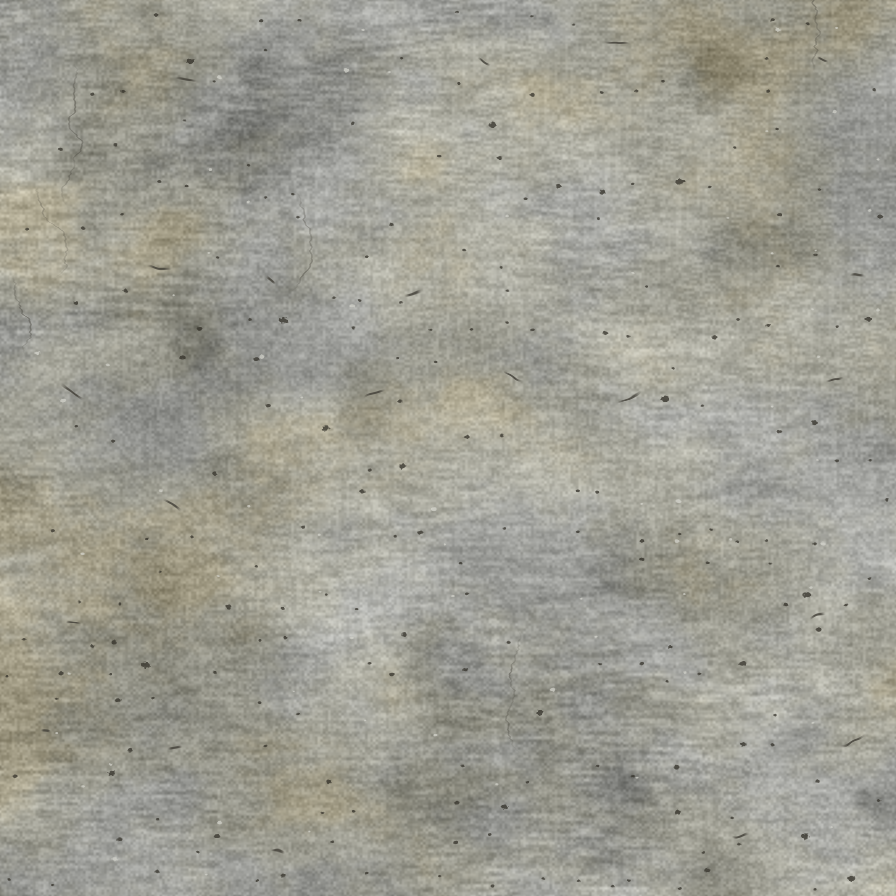
A Shadertoy shader for this texture:

```glsl
const vec3 CONCRETE = vec3(0.645, 0.643, 0.598);
const vec3 OCHRE_TINT = vec3(0.030, 0.008, -0.036);
const vec3 SLATE_TINT = vec3(-0.016, -0.010, 0.020);
const vec3 PIT_COLOUR = vec3(0.20, 0.19, 0.16);
const vec3 CRACK_COLOUR = vec3(0.27, 0.26, 0.23);
const vec3 FLECK_COLOUR = vec3(0.84, 0.84, 0.81);
const float CLOUD_CONTRAST = 0.30;
const float BAND_CONTRAST = 0.16;
const float BLOT_DEPTH = 0.085;
const float STREAK_CONTRAST = 0.12;
const float GRAIN_CONTRAST = 0.12;
const float STREAK_ROWS = 230.0;
const float GRAIN_SCALE = 340.0;
const float PIT_CELLS = 26.0;
const float FLECK_CELLS = 19.0;
const float CRACK_CELLS = 8.0;
const int HAIRLINES = 6;

float hash(vec2 p) {
    return fract(sin(dot(p, vec2(127.1, 311.7))) * 43758.5453);
}

float noise(vec2 p) {
    vec2 cell = floor(p), f = fract(p);
    f = f * f * (3.0 - 2.0 * f);
    float low = mix(hash(cell), hash(cell + vec2(1, 0)), f.x);
    float high = mix(hash(cell + vec2(0, 1)), hash(cell + vec2(1, 1)), f.x);
    return mix(low, high, f.y);
}

float fbm(vec2 p) {
    const mat2 TURN = mat2(0.8, 0.6, -0.6, 0.8);
    float sum = 0.0, total = 0.0, weight = 1.0;
    for (int i = 0; i < 6; i++) {
        sum += weight * noise(p);
        total += weight;
        weight *= 0.58;
        p = TURN * p * 2.03 + 17.3;
    }
    return sum / total;
}

// Scattered small ragged dots, one per occupied cell
float specks(vec2 uv, float cells, float chance, float radius, float seed, float aa) {
    vec2 cell = floor(uv * cells);
    vec2 key = cell + seed;
    vec2 centre = (cell + 0.2 + 0.6 * vec2(hash(key), hash(key + 5.7))) / cells;
    float size = radius * mix(0.4, 1.0, pow(hash(key + 9.1), 3.0));
    vec2 offset = (uv - centre) * vec2(0.8, 1.1);
    float d = length(offset) - size * (0.6 + 0.8 * noise(uv * 500.0));
    return step(hash(key + 13.9), chance) * (1.0 - smoothstep(-aa, aa, d));
}

// Short, nearly level cracks that taper to their tips
float shortCracks(vec2 uv, float aa) {
    vec2 cell = floor(uv * CRACK_CELLS);
    vec2 key = cell + 61.0;
    vec2 centre = (cell + 0.3 + 0.4 * vec2(hash(key), hash(key + 3.3))) / CRACK_CELLS;
    float angle = (hash(key + 7.7) - 0.6) * 1.1;
    vec2 q = mat2(cos(angle), -sin(angle), sin(angle), cos(angle)) * (uv - centre);
    q.y += 0.006 * (noise(uv * 90.0) - 0.5);
    float reach = mix(0.006, 0.018, hash(key + 11.0));
    float taper = 1.0 - smoothstep(0.3, 1.0, abs(q.x) / reach);
    float line = 1.0 - smoothstep(0.0, aa + 0.0008, abs(q.y) - 0.0004);
    return step(hash(key + 21.0), 0.32) * taper * line;
}

// Long, faint, wandering upright cracks
float hairlines(vec2 uv, float aa) {
    float mark = 0.0;
    for (int i = 0; i < HAIRLINES; i++) {
        vec2 key = vec2(float(i) * 3.7, 41.0);
        vec2 centre = vec2(hash(key), hash(key + 2.3));
        float reach = mix(0.04, 0.10, hash(key + 4.9));
        float wander = 0.07 * (fbm(vec2(uv.y * 14.0, float(i) * 9.0)) - 0.5);
        float fade = 1.0 - smoothstep(0.5, 1.0, abs(uv.y - centre.y) / reach);
        float line = 1.0 - smoothstep(0.0, aa + 0.0007, abs(uv.x - centre.x - wander) - 0.0002);
        mark = max(mark, line * fade * (0.3 + 0.7 * noise(uv * 60.0)));
    }
    return mark;
}

void mainImage(out vec4 fragColor, in vec2 fragCoord) {
    vec2 uv = fragCoord / iResolution.y;
    float aa = 0.7 / iResolution.y;

    // Weathered clouds, level bands and dark damp blots
    float clouds = fbm(uv * vec2(5.0, 6.0) + 3.0) - 0.5;
    float bands = fbm(uv * vec2(3.0, 10.0) + 31.0) - 0.5;
    float damp = smoothstep(0.35, 0.7, noise(uv * 3.5 + 8.0));
    float blots = smoothstep(0.52, 0.72, fbm(uv * vec2(10.0, 11.0) + 57.0)) * (0.25 + 0.75 * damp);
    float tone = CLOUD_CONTRAST * clouds + BAND_CONTRAST * bands - BLOT_DEPTH * blots;

    // Brushed rows and fine sandy grain
    vec2 brushed = uv + vec2(0.0, 0.004 * noise(uv * 14.0));
    float streaks = noise(brushed * vec2(38.0, STREAK_ROWS)) - 0.5;
    float streakPower = mix(0.4, 1.3, noise(uv * vec2(6.0, 9.0) + 73.0));
    float grain = noise(uv * GRAIN_SCALE) + 0.5 * noise(uv * GRAIN_SCALE * 0.43 + 19.0) - 0.75;
    tone += STREAK_CONTRAST * streakPower * streaks + GRAIN_CONTRAST * grain;

    // Ochre stains and slate-grey areas
    float stain = fbm(uv * vec2(6.0, 8.0) + 91.0);
    vec3 colour = CONCRETE + tone;
    colour += OCHRE_TINT * smoothstep(0.50, 0.74, stain);
    colour += SLATE_TINT * smoothstep(0.50, 0.28, stain);

    // Flecks, pits and cracks
    colour = mix(colour, FLECK_COLOUR, 0.7 * specks(uv, FLECK_CELLS, 0.16, 0.0026, 29.0, aa));
    colour = mix(colour, PIT_COLOUR, 0.75 * specks(uv, PIT_CELLS, 0.30, 0.0036, 83.0, aa));
    colour = mix(colour, CRACK_COLOUR, 0.45 * hairlines(uv, aa));
    colour = mix(colour, CRACK_COLOUR, 0.85 * shortCracks(uv, aa));
    fragColor = vec4(clamp(colour, 0.0, 1.0), 1.0);
}
```
